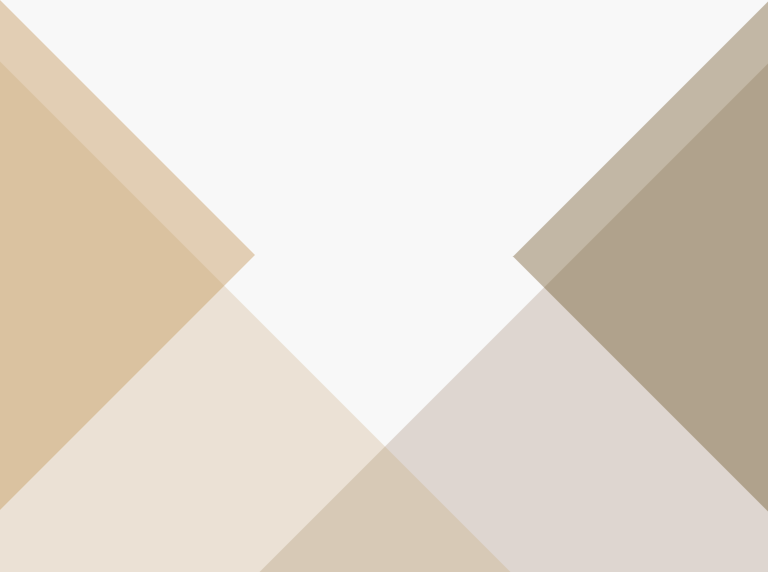
This background is drawn by a Shadertoy shader. Its source:

```glsl
const vec3 PAPER       = vec3(0.973, 0.973, 0.973);
const vec3 CREAM       = vec3(0.922, 0.884, 0.835);
const vec3 MAUVE       = vec3(0.869, 0.839, 0.817);
const vec3 SAND        = vec3(0.843, 0.790, 0.715);
const vec3 PEACH       = vec3(0.886, 0.808, 0.704);
const vec3 GOLD        = vec3(0.855, 0.761, 0.627);
const vec3 STONE       = vec3(0.761, 0.718, 0.647);
const vec3 UMBER       = vec3(0.692, 0.637, 0.548);

// Signed distance to a square standing on its corner
float diamond(vec2 p, vec2 center, float radius) {
    vec2 d = abs(p - center);
    return (d.x + d.y - radius) * 0.70711;
}

// Signed distance to a half plane bounded by a 45 degree line
float slope(vec2 p, vec2 direction, float offset) {
    return (dot(p, direction) - offset) * 0.70711;
}

// Smooth coverage of a shape, one pixel wide at its edge
float cover(float dist, float pixel) {
    return clamp(0.5 - dist / pixel, 0.0, 1.0);
}

void mainImage(out vec4 fragColor, in vec2 fragCoord) {
    // Both axes are measured in canvas widths
    float pixel = 1.0 / iResolution.x;
    vec2 p = fragCoord * pixel;

    // Broad lower bands
    float leftBand  = cover(slope(p, vec2(1.0, 1.0), 0.6647), pixel);
    float rightBand = cover(slope(p, vec2(-1.0, 1.0), -0.3379), pixel);

    // Diamonds cut by the side edges
    float leftDiamond  = cover(diamond(p, vec2(0.0, 0.4128), 0.332), pixel);
    float rightDiamond = cover(diamond(p, vec2(1.0, 0.4108), 0.332), pixel);

    // Translucent overlaps, from back to front
    vec3 color = mix(mix(PAPER, CREAM, leftBand),
                     mix(MAUVE, SAND, leftBand), rightBand);
    color = mix(color, mix(PEACH, GOLD, leftBand), leftDiamond);
    color = mix(color, mix(STONE, UMBER, rightBand), rightDiamond);

    fragColor = vec4(color, 1.0);
}
```
